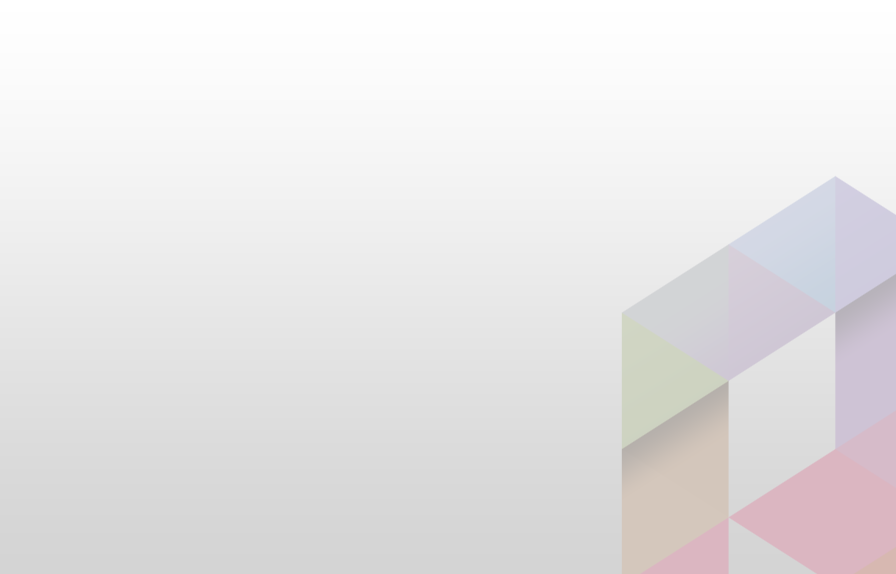
This background is drawn by a WebGL 2 fragment shader. Its source:

```glsl
#version 300 es
precision highp float;

uniform vec2 u_resolution;
out vec4 outColor;

#define ORIGIN vec2(1.0833, 0.4553)
#define CELL vec2(0.1860, 0.2378)
#define TOP_LIGHT 1.0
#define BOTTOM_LIGHT 0.83
#define SHADOW_REACH 0.42
#define SHADOW_DEPTH 0.09

const vec3 SILVER = vec3(0.825, 0.830, 0.840);
const vec3 MAUVE  = vec3(0.810, 0.780, 0.835);
const vec3 GREEN  = vec3(0.820, 0.840, 0.770);
const vec3 TAN    = vec3(0.828, 0.776, 0.732);
const vec3 SKY    = vec3(0.830, 0.848, 0.898);
const vec3 AQUA   = vec3(0.780, 0.825, 0.875);
const vec3 LILAC  = vec3(0.825, 0.812, 0.884);
const vec3 PLUM   = vec3(0.808, 0.765, 0.835);
const vec3 ROSE   = vec3(0.858, 0.712, 0.758);
const vec3 PEACH  = vec3(0.845, 0.720, 0.695);

// Antialiased step: 1 on the positive side of a line
float edge(float d) {
    return clamp(d / fwidth(d) + 0.5, 0.0, 1.0);
}

// Soft vertical studio gradient
vec3 backdrop(float fall) {
    float t = mix(fall, smoothstep(0.0, 1.0, fall), 0.5);
    return vec3(mix(TOP_LIGHT, BOTTOM_LIGHT, t));
}

// Tint darkened just below a fold
vec3 folded(vec3 tint, float depth) {
    float shade = 1.0 - smoothstep(-0.05, SHADOW_REACH, depth);
    return mix(tint, vec3(dot(tint, vec3(0.333))), 0.6 * shade) - SHADOW_DEPTH * shade;
}

void main() {
    vec2 p = gl_FragCoord.xy / u_resolution.y;
    vec3 ground = backdrop(1.0 - p.y);

    // Triangular lattice: columns u, falling lines a, rising lines b
    float u = (p.x - ORIGIN.x) / CELL.x;
    float v = (ORIGIN.y - p.y) / CELL.y;
    float a = v - 0.5 * u;
    float b = v + 0.5 * u;

    // Left column, painted from the top down
    vec3 left = mix(ground, mix(SILVER, MAUVE, smoothstep(0.2, 1.1, b)), edge(b));
    left = mix(left, GREEN - 0.015 * b, edge(a));
    left = mix(left, folded(TAN, b - 1.0), edge(b - 1.0));
    left = mix(left, folded(TAN, b - 1.0) + 0.005, edge(a - 1.0));
    left = mix(left, ROSE, edge(b - 2.0));

    // Middle column with its open window
    vec3 middle = mix(ground, mix(SKY, AQUA, smoothstep(0.0, 1.0, b)), edge(b));
    middle = mix(middle, mix(vec3(0.845, 0.815, 0.855), MAUVE, clamp(b, 0.0, 1.0)), edge(a + 1.0));
    middle = mix(middle, ground, edge(b - 1.0));
    middle = mix(middle, ROSE, edge(b - 2.0));
    middle = mix(middle, ground, edge(a - 1.0));

    // Right column, cut by the canvas
    vec3 right = mix(ground, LILAC - 0.015 * clamp(b, 0.0, 1.0), edge(a + 2.0));
    right = mix(right, folded(PLUM, b - 1.0), edge(b - 1.0));
    right = mix(right, mix(PLUM, ROSE, 0.6), edge(b - 2.0));
    right = mix(right, ROSE, edge(a));
    right = mix(right, PEACH, edge(b - 3.0));

    // Join the columns along vertical seams
    vec3 color = mix(ground, left, edge(u));
    color = mix(color, middle, edge(u - 1.0));
    color = mix(color, right, edge(u - 2.0));
    outColor = vec4(color, 1.0);
}
```
